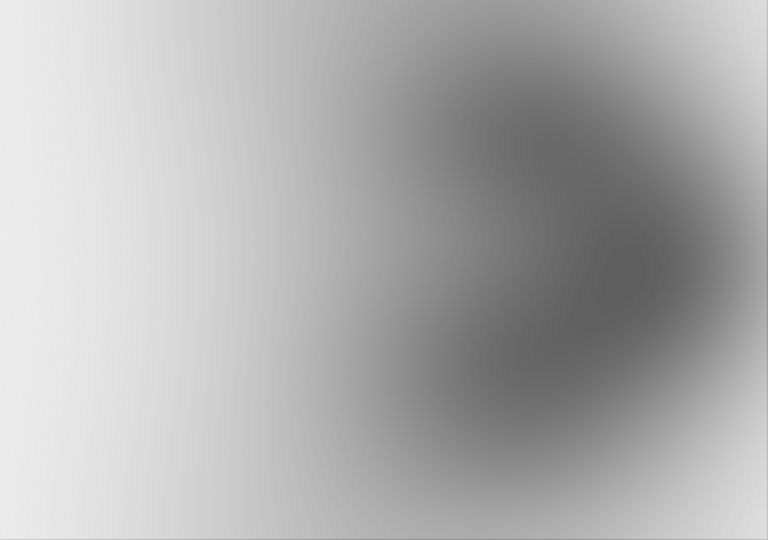
This background is drawn by a WebGL 2 fragment shader. Its source:

```glsl
#version 300 es
precision highp float;
// Soft grey backdrop: a pale left side melting into three blurred dark clouds.

#define PAPER 0.94
#define BAND_DEPTH 0.28
#define UPPER_DEPTH 0.22
#define LOWER_DEPTH 0.23
#define RIGHT_DEPTH 0.315
#define RIM_WIDTH 0.0018
#define RIM_SHADE 0.12
#define GRAIN 0.004

uniform vec2 u_resolution;
out vec4 outColor;

// Elliptical Gaussian falloff, 1 at the centre.
float cloud(vec2 p, vec2 centre, vec2 spread) {
    vec2 d = (p - centre) / spread;
    return exp(-0.5 * dot(d, d));
}

// Upright band with a longer fade on its left side.
float band(float x) {
    float centre = 0.89;
    float spread = x < centre ? 0.37 : 0.315;
    float d = (x - centre) / spread;
    return exp(-0.5 * d * d);
}

float hash(vec2 p) {
    return fract(sin(dot(p, vec2(127.1, 311.7))) * 43758.55);
}

void main() {
    // Height units: y runs 0..1, x runs 0..aspect.
    vec2 p = gl_FragCoord.xy / u_resolution.y;
    float aspect = u_resolution.x / u_resolution.y;
    p.x *= 1.4222 / aspect;

    // Layered darkness.
    float dark = BAND_DEPTH * band(p.x);
    dark += UPPER_DEPTH * cloud(p, vec2(1.015, 0.76), vec2(0.21, 0.142));
    dark += LOWER_DEPTH * cloud(p, vec2(0.99, 0.315), vec2(0.215, 0.16));
    dark += RIGHT_DEPTH * cloud(p, vec2(1.26, 0.515), vec2(0.165, 0.163));

    // Slight shading in the left corners, lighter foot below the clouds.
    dark += 0.025 * cloud(p, vec2(0.38, 1.0), vec2(0.18, 0.2));
    dark += 0.02 * cloud(p, vec2(0.32, 0.0), vec2(0.2, 0.2));
    dark -= 0.05 * cloud(p, vec2(0.95, 0.0), vec2(0.2, 0.07));

    // Hairline rim along the right and bottom.
    float edge = min(p.y, 1.4222 - p.x);
    dark += RIM_SHADE * (1.0 - smoothstep(0.0, 2.0 * RIM_WIDTH, edge));

    // Fine grain hides tonal steps.
    float grain = GRAIN * (hash(floor(p * 360.0)) - 0.5);
    outColor = vec4(vec3(PAPER - dark + grain), 1.0);
}
```
